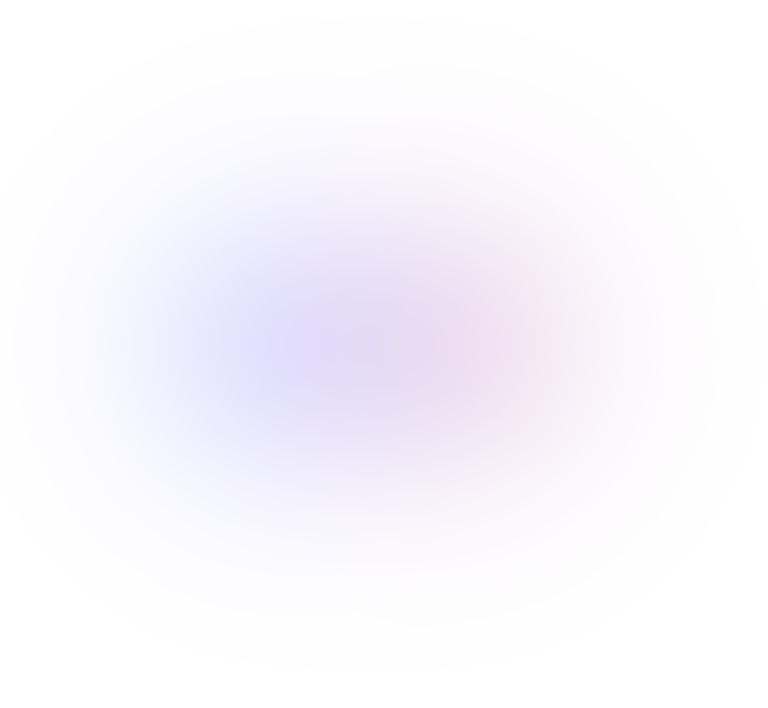
Give the GLSL for this background, as a WebGL 1 fragment shader.

```glsl
precision highp float;

uniform vec2 u_resolution;

#define BLUE_CENTER vec2(0.358, 0.513)
#define PINK_CENTER vec2(0.592, 0.513)
#define GLOW_SPREAD vec2(0.142, 0.157)
#define BLUE_TINT vec3(0.897, 0.898, 1.0)
#define PINK_TINT vec3(0.951, 0.890, 0.947)
#define PAPER vec3(1.0)

// Soft elliptical falloff, 1 at the center
float glow(vec2 uv, vec2 center, vec2 spread) {
    vec2 offset = (uv - center) / spread;
    return exp(-0.5 * dot(offset, offset));
}

void main() {
    vec2 uv = gl_FragCoord.xy / u_resolution;

    // Two overlapping translucent glows tint the white paper
    vec3 color = PAPER;
    color *= mix(vec3(1.0), BLUE_TINT, glow(uv, BLUE_CENTER, GLOW_SPREAD));
    color *= mix(vec3(1.0), PINK_TINT, glow(uv, PINK_CENTER, GLOW_SPREAD));

    gl_FragColor = vec4(color, 1.0);
}
```
